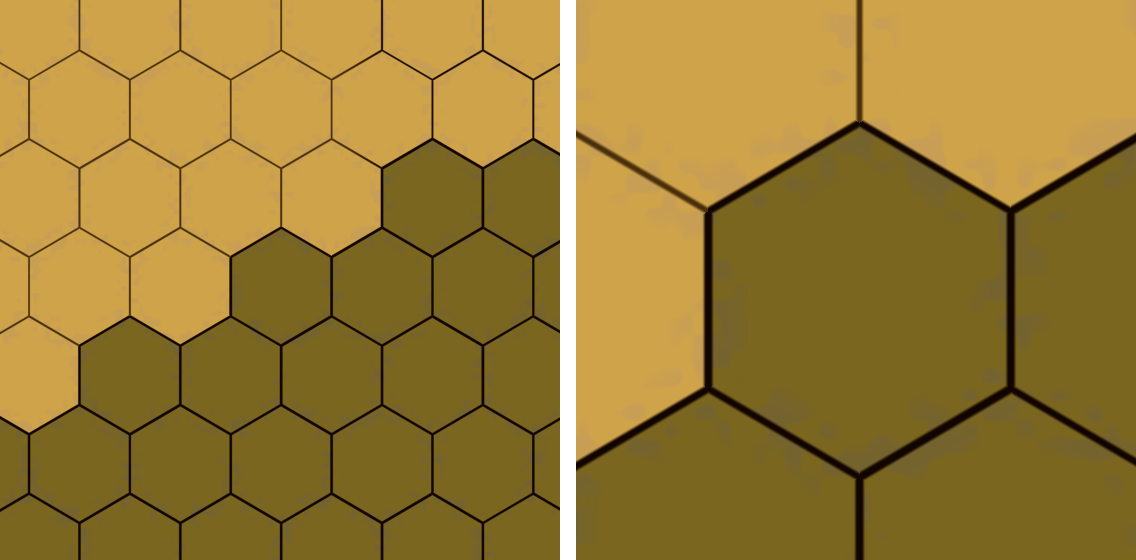
Left, the full canvas; right, a detail of the centre.
Write a WebGL 2 fragment shader that draws this pattern.

```glsl
#version 300 es
precision highp float;
// Honeycomb of pointed-top hexagons, gold above and olive below a stepped diagonal.
// The two nearest cell centres give the fill and the distance to the shared edge;
// lines are thin brown between gold cells and heavier black beside olive ones.
uniform vec2 u_resolution;
out vec4 fragColor;

const float ROW = 0.8660254; // row spacing for cells of unit width

float hash(vec2 p) {
  return fract(sin(dot(p, vec2(127.1, 311.7))) * 43758.5453);
}

float noise(vec2 p) {
  vec2 i = floor(p), f = fract(p);
  f = f * f * (3.0 - 2.0 * f);
  return mix(mix(hash(i), hash(i + vec2(1, 0)), f.x),
             mix(hash(i + vec2(0, 1)), hash(i + vec2(1, 1)), f.x), f.y);
}

// 1 for olive cells; the border climbs one row per cell and a half
float isOlive(vec2 cell) {
  return cell.y < -0.5 && cell.x > 4.75 + 1.5 * cell.y ? 1.0 : 0.0;
}

void main() {
  vec2 uv = gl_FragCoord.xy / u_resolution;
  vec2 p = (uv - vec2(0.1419, 0.8047)) / vec2(0.1801, 0.1828);

  // Nearest and second nearest centres, stored as (x, row)
  vec2 nearest = vec2(0.0), second = vec2(0.0);
  float d1 = 1e5, d2 = 1e5;
  float baseRow = round(p.y / ROW);
  for (int j = -1; j <= 1; j++) {
    float row = baseRow + float(j);
    float shift = 0.5 * mod(row, 2.0);
    for (int i = -1; i <= 1; i++) {
      vec2 cell = vec2(round(p.x - shift) + shift + float(i), row);
      float d = distance(p, cell * vec2(1.0, ROW));
      if (d < d1) {
        d2 = d1; second = nearest;
        d1 = d; nearest = cell;
      } else if (d < d2) {
        d2 = d; second = cell;
      }
    }
  }

  // Centres are one unit apart, so this is the distance to the edge
  float edge = 0.5 * (d2 * d2 - d1 * d1);
  float olive = isOlive(nearest);
  float heavy = max(olive, isOlive(second));

  // Flat fill with a faint mottled tint beside the lines
  vec3 fill = mix(vec3(0.81, 0.64, 0.29), vec3(0.48, 0.40, 0.12), olive);
  vec3 tint = mix(vec3(0.78, 0.62, 0.33), vec3(0.46, 0.39, 0.18), olive);
  float mottle = smoothstep(0.5, 0.7, noise(uv * 95.0));
  fill = mix(fill, tint, mottle * (1.0 - smoothstep(0.06, 0.16, edge)));

  // Line weight varies a little per edge; brown lines darken at the right
  vec2 edgeId = round((nearest + second) * vec2(2.0, 1.0));
  float halfWidth = mix(0.0095, 0.0125, heavy) * (0.88 + 0.24 * hash(edgeId));
  float dark = max(heavy, 0.85 * smoothstep(0.6, 0.71, uv.x));
  vec3 ink = mix(vec3(0.29, 0.19, 0.04), vec3(0.07, 0.02, 0.0), dark);
  float soft = max(0.007, 0.8 / (0.18 * min(u_resolution.x, u_resolution.y)));
  float line = 1.0 - smoothstep(halfWidth - soft, halfWidth + soft, edge);

  fragColor = vec4(mix(fill, ink, line), 1.0);
}
```
